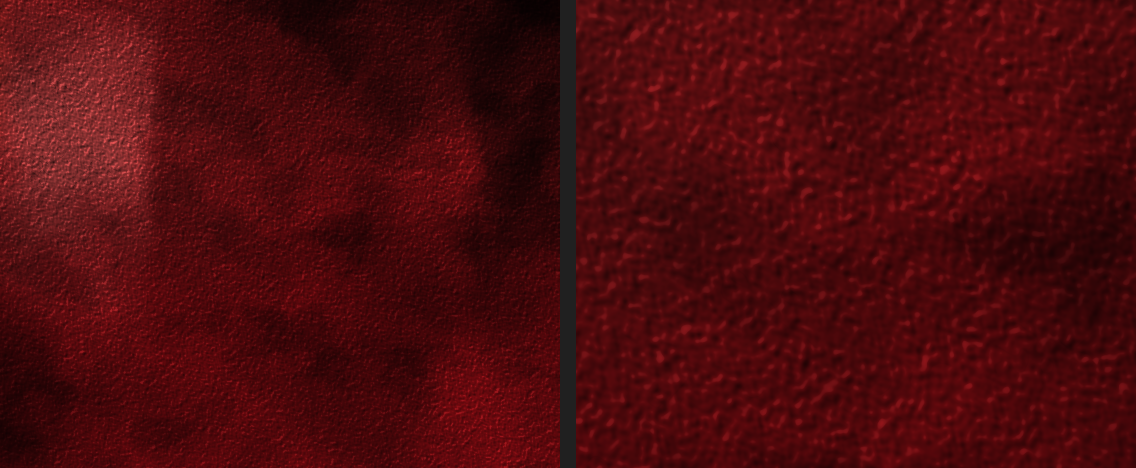
Left: the whole. Right: its middle third, enlarged.
Write a WebGL 1 fragment shader that draws this texture.

```glsl
precision highp float;
// A dark crimson, worn leather-like wall: broad pools of light and shadow
// with noise-torn borders set the tone, ragged stains break it up, and
// very fine embossed grain, creases and faint glints give it texture.

uniform vec2 u_resolution;

#define BASE_TONE 0.275
#define CLOUD_DEPTH 0.23
#define STAIN_DEPTH 0.06
#define GRAIN_SCALE 215.0
#define GRAIN_DEPTH 0.30
#define CREASE_DEPTH 0.20
#define GLINT_DEPTH 0.22
#define CRIMSON vec3(1.0, 0.085, 0.13)
#define DUSTY_RED vec3(1.0, 0.15, 0.175)
#define DUSTY_ROSE vec3(1.0, 0.36, 0.36)
#define EMBER vec3(1.0, 0.30, 0.22)

float hash(vec2 cell) {
  vec3 q = fract(vec3(cell.xyx) * 0.1031);
  q += dot(q, q.yzx + 33.33);
  return fract((q.x + q.y) * q.z);
}

float noise(vec2 p) {
  vec2 cell = floor(p);
  vec2 f = fract(p);
  f = f * f * (3.0 - 2.0 * f);
  float low = mix(hash(cell), hash(cell + vec2(1.0, 0.0)), f.x);
  float high = mix(hash(cell + vec2(0.0, 1.0)), hash(cell + 1.0), f.x);
  return mix(low, high, f.y);
}

vec2 turn(vec2 p, float angle) {
  float c = cos(angle);
  float s = sin(angle);
  return vec2(c * p.x - s * p.y, s * p.x + c * p.y);
}

float fbm(vec2 p) {
  float sum = 0.0;
  float gain = 0.52;
  for (int i = 0; i < 6; i++) {
    sum += gain * noise(p);
    p = 2.0 * turn(p, 0.64) + 17.3;
    gain *= 0.52;
  }
  return sum;
}

// Soft elliptical pool, 1 at its centre.
float pool(vec2 p, vec2 centre, vec2 radius) {
  vec2 d = (p - centre) / radius;
  return exp(-dot(d, d));
}

// Layered relief lit from the upper left; turned layers hide the lattice.
float emboss(vec2 p) {
  vec2 toLight = vec2(-0.34, 0.42);
  float sum = 0.0;
  for (int i = 0; i < 3; i++) {
    float layer = float(i);
    float scale = 1.3 - 0.38 * layer;
    vec2 q = p + 31.0 * layer;
    float angle = 0.55 + 0.9 * layer;
    sum += noise(turn(q - toLight, angle) * scale);
    sum -= noise(turn(q + toLight, angle) * scale);
  }
  return sum;
}

void main() {
  vec2 uv = gl_FragCoord.xy / u_resolution;
  vec2 p = gl_FragCoord.xy / u_resolution.y;

  // Ragged coordinates tear the borders of every pool.
  vec2 tear = vec2(fbm(p * 6.0 + 3.1), fbm(p * 6.0 + 41.7)) - 0.5;
  vec2 w = uv + 0.20 * tear;

  // Light pools; the pale one ends at a worn vertical seam.
  float seam = 1.0 - 0.65 * smoothstep(0.26, 0.30, uv.x + 0.08 * tear.x);
  float pale = seam * pool(w, vec2(0.16, 0.71), vec2(0.19, 0.25));
  float ember = pool(w, vec2(-0.01, 0.94), vec2(0.06, 0.16));
  float light = 0.28 * pale + 0.36 * ember;
  light += 0.07 * pool(w, vec2(0.80, 0.65), vec2(0.08, 0.22));
  light += 0.12 * pool(w, vec2(0.99, 0.17), vec2(0.15, 0.18));
  light += 0.06 * pool(w, vec2(0.60, 0.0), vec2(0.40, 0.11));
  light += 0.05 * pool(w, vec2(0.14, 0.36), vec2(0.24, 0.13));

  // Shadow pools; the right one starts at a second seam.
  float rightSeam = smoothstep(0.82, 0.88, uv.x + 0.12 * tear.x);
  float shade = 0.21 * pool(w, vec2(0.84, 1.06), vec2(0.32, 0.21));
  shade += 0.13 * rightSeam * pool(w, vec2(0.97, 0.70), vec2(0.20, 0.27));
  shade += 0.18 * pool(w, vec2(-0.02, 0.09), vec2(0.13, 0.17));
  shade += 0.08 * pool(w, vec2(0.61, 0.45), vec2(0.09, 0.05));
  shade += 0.06 * pool(w, vec2(0.82, 0.34), vec2(0.13, 0.13));
  shade += 0.05 * pool(w, vec2(0.42, 0.75), vec2(0.10, 0.09));

  // Cloudy mottling, ragged dark stains and faint vertical wear.
  float clouds = fbm(p * 6.0 + tear + 8.0) - 0.5;
  float stains = smoothstep(0.55, 0.70, fbm(p * vec2(8.0, 10.0) + tear + 60.0));
  float wear = noise(p * vec2(70.0, 6.0)) - 0.5;
  float tone = BASE_TONE + light - shade + CLOUD_DEPTH * clouds
             - STAIN_DEPTH * stains + 0.014 * wear;
  tone = 0.5 * (tone + sqrt(tone * tone + 0.011));

  // Grain, creases and scattered glints scale with the tone.
  float grain = emboss(p * GRAIN_SCALE);
  vec2 creaseSpace = turn(p, 0.5) * vec2(80.0, 110.0) + 7.0 * tear;
  float crease = 1.0 - smoothstep(0.0, 0.12, abs(noise(creaseSpace) - 0.5));
  crease *= smoothstep(0.35, 0.65, noise(p * 24.0 + 5.0));
  float glint = smoothstep(0.4, 1.0, grain);
  float relief = GRAIN_DEPTH * mix(0.8, 1.1, uv.y) * grain;
  relief -= CREASE_DEPTH * (0.2 + 0.8 * pale) * crease;
  relief += GLINT_DEPTH * glint;
  tone *= max(1.0 + relief, 0.25);

  // The upper wall is dustier; lit areas fade to rose or ember.
  vec3 tint = mix(CRIMSON, DUSTY_RED, 0.7 * smoothstep(0.3, 0.75, w.y));
  float dust = clamp(1.1 * pale + 0.2 * glint, 0.0, 1.0);
  tint = mix(tint, DUSTY_ROSE, dust);
  tint = mix(tint, EMBER, clamp(ember, 0.0, 1.0));
  gl_FragColor = vec4(clamp(tone * tint, 0.0, 1.0), 1.0);
}
```
